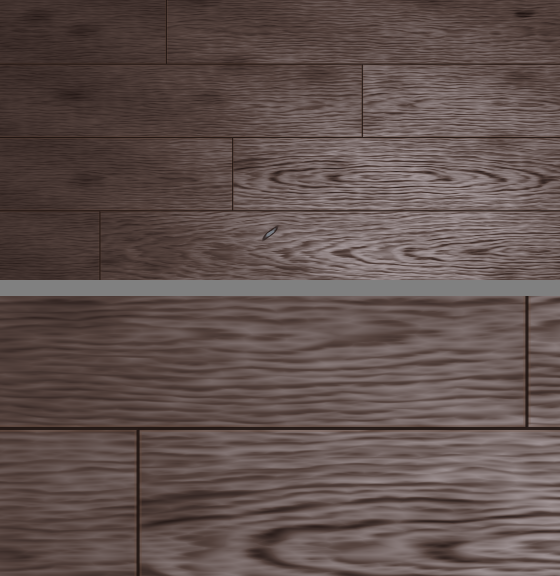
Top: the whole. Bottom: its middle third, enlarged.
Reproduce this texture procedurally as a WebGL 1 fragment shader.

```glsl
precision highp float;
uniform vec2 u_resolution;

// Layout, in canvas heights; vec4 entries run from the bottom row up
const float ROW_HEIGHT = 0.262;
const float ROW_OFFSET = 0.015;
const vec4 JOINT_X = vec4(0.357, 0.831, 1.294, 0.594);
const float SEAM_HALF_WIDTH = 0.0017;
const float BEVEL_WIDTH = 0.0025;

// Grain
const vec4 FIGURE_X = vec4(1.91, 1.38, 1.75, 1.25);
const vec4 FIGURE_STRENGTH = vec4(0.85, 1.0, 0.5, 0.25);
const float RING_FREQUENCY = 330.0;
const float STRAND_FREQUENCY = 610.0;
const vec2 FIBRE_SCALE = vec2(24.0, 170.0);
const vec2 PORE_SCALE = vec2(9.0, 75.0);
const vec2 WANDER_SCALE = vec2(9.0, 34.0);

// Light and marks
const vec2 SHEEN_CENTRE = vec2(1.47, 0.16);
const vec2 SHEEN_SIZE = vec2(0.88, 0.80);
const float BASE_TONE = 0.26;
const float SHEEN_TONE = 0.64;
const vec2 SPLIT_POS = vec2(0.965, 0.167);
const vec2 KNOT_POS = vec2(1.87, 0.953);

const vec3 SHADOW = vec3(0.12, 0.078, 0.07);
const vec3 BROWN = vec3(0.33, 0.26, 0.24);
const vec3 PALE = vec3(0.63, 0.585, 0.59);
const vec3 SEAM_COLOR = vec3(0.10, 0.065, 0.055);
const vec3 BEVEL_COLOR = vec3(0.43, 0.30, 0.23);
const vec3 SPLIT_COLOR = vec3(0.47, 0.49, 0.52);

vec2 hash2(vec2 c) {
  return fract(sin(vec2(dot(c, vec2(127.1, 311.7)), dot(c, vec2(269.5, 183.3)))) * 43758.5);
}

// Distance to the nearest scattered point
float cellular(vec2 p) {
  vec2 cell = floor(p);
  float nearest = 4.0;
  for (int j = -1; j <= 1; j++) {
    for (int i = -1; i <= 1; i++) {
      vec2 c = cell + vec2(float(i), float(j));
      vec2 d = c + hash2(c) - p;
      nearest = min(nearest, dot(d, d));
    }
  }
  return sqrt(nearest);
}

// Slow layered waves that bend the grain
float waves(vec2 p) {
  return 0.005 * sin(p.x * 4.0 + p.y * 9.0)
       + 0.0016 * sin(p.x * 11.0 - p.y * 31.0)
       + 0.0006 * sin(p.x * 31.0 + p.y * 57.0);
}

float band(float d, float halfWidth, float px) {
  return 1.0 - smoothstep(halfWidth - 0.5 * px, halfWidth + 0.7 * px, d);
}

void main() {
  vec2 p = gl_FragCoord.xy / u_resolution.y;
  float px = 1.0 / u_resolution.y;

  // Plank under this point
  float rowPos = (p.y + ROW_OFFSET) / ROW_HEIGHT;
  float row = floor(rowPos);
  vec4 pick = vec4(equal(vec4(row), vec4(0.0, 1.0, 2.0, 3.0)));
  float joint = dot(JOINT_X, pick);
  float side = step(joint, p.x);
  vec2 seed = hash2(vec2(row + 3.0, side + 7.0));
  float rowCentre = (row + 0.5) * ROW_HEIGHT - ROW_OFFSET;

  // Grain coordinates, parting around the split
  vec2 toSplit = p - SPLIT_POS;
  float parting = exp(-dot(toSplit * vec2(9.0, 18.0), toSplit * vec2(9.0, 18.0)));
  vec2 q = p + seed * vec2(17.0, 5.0);
  float bend = waves(q) - 0.5 * toSplit.y * parting;
  vec2 grain = vec2(q.x, q.y + bend);
  float fibre = cellular(grain * FIBRE_SCALE);
  float pore = cellular(grain * PORE_SCALE + 31.0);
  float wander = cellular(grain * WANDER_SCALE + 57.0);

  // Arched growth rings with finer strands between them
  float figureX = mix(joint * seed.x, dot(FIGURE_X, pick), side);
  float strength = mix(0.2, dot(FIGURE_STRENGTH, pick), side);
  float slope = 0.02 + 0.08 * strength;
  vec2 arch = vec2((p.x - figureX) * slope, p.y - rowCentre + 0.015 + bend);
  float radius = length(arch) + 0.3 * waves(q * 2.3);
  float broken = smoothstep(0.85, 0.25, pore);
  float ring = pow(0.5 + 0.5 * sin(radius * RING_FREQUENCY + 2.2 * wander), 5.0);
  ring *= strength * exp(-radius * 7.0) * mix(0.4, 1.0, broken);
  float strand = 0.5 + 0.5 * sin(radius * STRAND_FREQUENCY + 5.0 * wander + 1.5 * fibre);
  strand = strand * strand * mix(0.2, 1.0, broken);

  // Tone from light, plank and grain
  vec2 fromSheen = (p - SHEEN_CENTRE) / SHEEN_SIZE;
  float light = BASE_TONE + SHEEN_TONE * exp(-dot(fromSheen, fromSheen));
  light += 0.06 * (seed.y - 0.5) + 0.06 * (side - 0.5);
  float tone = light + 0.05 + (fibre - 0.46) * 0.22 * (0.2 + light);
  tone -= 0.36 * light * strand;
  tone -= 0.55 * light * ring;
  tone += 8.0 * waves(q * vec2(1.7, 2.6));
  tone -= 0.15 * smoothstep(0.22, 0.0, cellular(p * vec2(2.2, 4.5) + 5.0 + bend * 5.0));

  // Dark knot with ragged edge
  vec2 toKnot = (p - KNOT_POS) / vec2(0.034, 0.013);
  tone -= 0.32 * smoothstep(1.5, 0.3, length(toKnot) + 0.6 * (fibre - 0.5));
  tone = clamp(tone, 0.0, 1.0);
  vec3 color = mix(SHADOW, BROWN, min(tone * 2.0, 1.0));
  color = mix(color, PALE, max(tone * 2.0 - 1.0, 0.0));

  // Slanted grey split with dark rim
  vec2 slit = vec2(toSplit.x + toSplit.y, toSplit.y - toSplit.x) * 0.7071;
  slit.y += 0.002 * sin(slit.x * 70.0);
  float slitDist = length(slit / vec2(0.036, 0.009));
  color = mix(color, SHADOW, 0.75 * smoothstep(1.25, 0.8, slitDist));
  color = mix(color, SPLIT_COLOR, smoothstep(0.8, 0.35, slitDist + 0.3 * (fibre - 0.5)));

  // Bevels and seams
  float seamDist = abs(rowPos - floor(rowPos + 0.5)) * ROW_HEIGHT;
  float jointDist = abs(p.x - joint);
  float edge = min(seamDist, jointDist);
  color = mix(color, BEVEL_COLOR, 0.3 * band(edge, SEAM_HALF_WIDTH + BEVEL_WIDTH, px));
  color = mix(color, SEAM_COLOR, 0.85 * band(edge, SEAM_HALF_WIDTH, px));
  gl_FragColor = vec4(color, 1.0);
}
```
